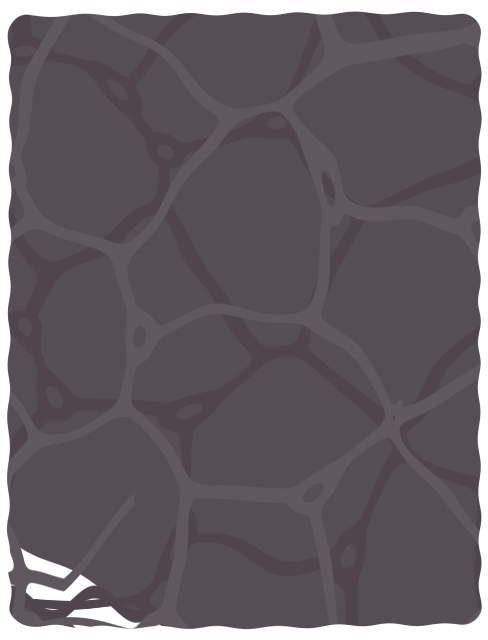
Reproduce this texture procedurally as a Shadertoy shader.

```glsl
// A slab of dark mauve stone with two layers of winding veins, a wavy rim and a chipped corner.

const vec3 PAPER = vec3(1.0);
const vec3 STONE = vec3(0.333, 0.306, 0.331);
const vec3 DARK_VEIN = vec3(0.312, 0.272, 0.302);
const vec3 LIGHT_VEIN = vec3(0.372, 0.345, 0.372);

const vec2 CELL_SIZE = vec2(0.254, 0.32);  // in canvas heights
const float JITTER = 0.66;
const float LIGHT_WIDTH = 0.0095;          // half widths
const float DARK_WIDTH = 0.0095;
const float CORNER_ROUNDING = 0.007;
const float EYE_SIZE = 0.030;              // swelling at some junctions
const float EYE_SHARE = 0.5;
const vec2 MARGIN = vec2(0.0145, 0.022);
const float RIM_RADIUS = 0.03;
const float RIM_WAVE = 0.0035;

float hash(vec2 p) {
    vec3 q = fract(vec3(p.xyx) * 0.1031);
    q += dot(q, q.yzx + 33.33);
    return fract((q.x + q.y) * q.z);
}

float noise(vec2 p) {
    vec2 i = floor(p), f = fract(p);
    f = f * f * (3.0 - 2.0 * f);
    return mix(mix(hash(i), hash(i + vec2(1, 0)), f.x),
               mix(hash(i + vec2(0, 1)), hash(i + vec2(1, 1)), f.x), f.y);
}

float smoothMin(float a, float b, float k) {
    float h = max(k - abs(a - b), 0.0) / k;
    return min(a, b) - 0.25 * h * h * k;
}

vec2 cellPoint(vec2 id, float seed) {
    vec2 h = vec2(hash(id + seed), hash(id + seed + 57.3)) - 0.5;
    return (id + 0.5 + JITTER * h + vec2(0.0, 0.5 * mod(id.x, 2.0))) * CELL_SIZE;
}

// Signed distance to rounded cell borders, with pierced swellings at some junctions.
float veins(vec2 p, float halfWidth, float seed) {
    vec2 bend = vec2(noise(p * 9.0 + seed), noise(p * 9.0 + seed + 31.0)) - 0.5;
    vec2 q = p + 0.050 * bend;
    vec2 home = floor(q / CELL_SIZE);

    // Four nearest cells, in order
    float dist[4] = float[4](9.0, 9.0, 9.0, 9.0);
    float tag[4] = float[4](0.0, 0.0, 0.0, 0.0);
    vec2 nearest = vec2(0.0);
    for (int n = 0; n < 25; n++) {
        vec2 id = home + vec2(n % 5 - 2, n / 5 - 2);
        vec2 c = cellPoint(id, seed) - q;
        float d = length(c), t = hash(id + seed + 11.0);
        if (d < dist[0]) nearest = c;
        for (int k = 0; k < 4; k++) {
            if (d < dist[k]) {
                float oldDist = dist[k], oldTag = tag[k];
                dist[k] = d; tag[k] = t;
                d = oldDist; t = oldTag;
            }
        }
    }

    // Soft minimum over all borders of the nearest cell
    float sum = 0.0;
    for (int n = 0; n < 25; n++) {
        vec2 c = cellPoint(home + vec2(n % 5 - 2, n / 5 - 2), seed) - q;
        vec2 across = c - nearest;
        if (dot(across, across) > 1e-6) {
            float d = dot(0.5 * (c + nearest), normalize(across));
            sum += exp(-d / CORNER_ROUNDING);
        }
    }
    float border = -CORNER_ROUNDING * log(max(sum, 1e-30));
    float vein = border - halfWidth * (0.7 + 0.6 * noise(p * 7.0 + seed + 5.0));

    // Spread of the three nearest distances vanishes at a junction
    vec3 three = vec3(dist[0], dist[1], dist[2]);
    float junction = length(three - dot(three, vec3(1.0 / 3.0))) / 1.22;
    float chosen = step(fract((tag[0] + tag[1] + tag[2]) * 7.0), EYE_SHARE);
    float eye = EYE_SIZE * chosen * smoothstep(0.0, 0.04, dist[3] - dist[2]);
    vein = smoothMin(vein, junction - eye, 0.012);
    return max(vein, 0.42 * eye - junction);
}

// Rounded rectangle with an uneven rim
float slab(vec2 p, vec2 canvas) {
    vec2 q = abs(p - 0.5 * canvas) - 0.5 * canvas + MARGIN + RIM_RADIUS;
    float box = length(max(q, 0.0)) + min(max(q.x, q.y), 0.0) - RIM_RADIUS;
    float wave = sin(p.x * 72.0 + 3.0 * noise(p * 6.0)) + sin(p.y * 82.0 + 4.0 * noise(p * 5.0 + 9.0));
    return box + RIM_WAVE * wave * 0.7;
}

void mainImage(out vec4 fragColor, in vec2 fragCoord) {
    vec2 canvas = iResolution.xy / iResolution.y;
    vec2 p = fragCoord / iResolution.y;
    float soft = 0.8 / iResolution.y;

    // Chipped corner, crossed by a dark and a light strand
    float darkPath = 0.056 + 0.019 * cos((p.x - 0.148) * 48.0);
    float darkStrand = max(abs(p.y - darkPath) * 0.8 - 0.008, p.x - 0.23);
    float lightPath = 0.092 + 0.008 * sin(p.x * 40.0) + 1.1 * max(p.x - 0.1, 0.0);
    float lightStrand = max(abs(p.y - lightPath) * 0.8 - 0.008, p.x - 0.21);
    float chip = (p.y - 0.168 + 0.57 * p.x + 0.006 * sin(p.x * 38.0)) * 0.87;
    float foot = max(p.y - darkPath, p.x + 0.9 * p.y - 0.135);
    chip = max(chip, -foot);

    float dark = min(veins(p, DARK_WIDTH, 83.0), darkStrand);
    float light = smoothMin(veins(p, LIGHT_WIDTH, 20.0), lightStrand, 0.012);

    vec3 color = mix(PAPER, STONE, smoothstep(-soft, soft, chip));
    color = mix(color, DARK_VEIN, smoothstep(soft, -soft, dark));
    color = mix(color, LIGHT_VEIN, smoothstep(soft, -soft, light));
    color = mix(PAPER, color, smoothstep(soft, -soft, slab(p, canvas)));
    fragColor = vec4(color, 1.0);
}
```
